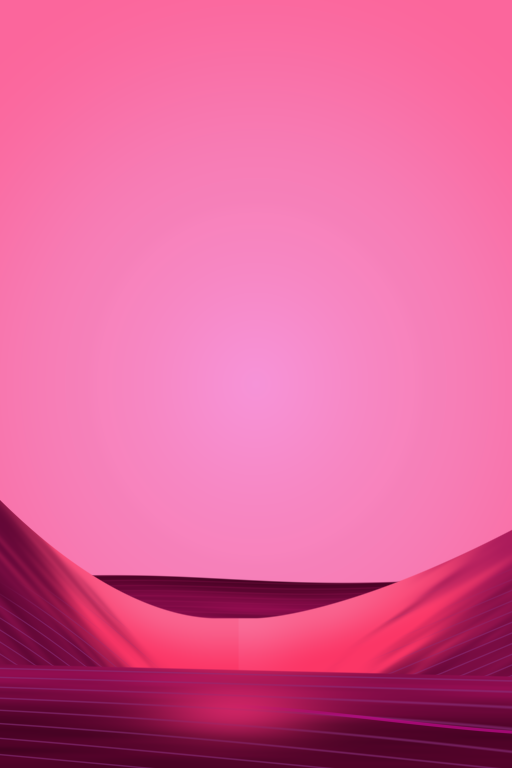
Reproduce this background procedurally as a WebGL 1 fragment shader.

```glsl
precision highp float;

uniform vec2 u_resolution;

const vec3 SKY_CORE = vec3(0.960, 0.575, 0.845);
const vec3 SKY_MID = vec3(0.965, 0.505, 0.730);
const vec3 SKY_RIM = vec3(0.985, 0.400, 0.610);
const vec3 CORAL = vec3(0.985, 0.210, 0.400);
const vec3 BLUSH = vec3(0.975, 0.390, 0.560);
const vec3 BERRY = vec3(0.620, 0.080, 0.340);
const vec3 WINE = vec3(0.400, 0.030, 0.220);
const vec3 PLUM = vec3(0.300, 0.010, 0.150);
const vec3 VIOLET = vec3(0.540, 0.190, 0.490);
const vec3 MAGENTA = vec3(0.720, 0.040, 0.520);

float hash(vec2 p) {
  vec3 q = fract(p.xyx * vec3(0.1031, 0.1030, 0.0973));
  q += dot(q, q.yzx + 33.33);
  return fract((q.x + q.y) * q.z);
}

float noise(vec2 p) {
  vec2 cell = floor(p);
  vec2 f = fract(p);
  f = f * f * (3.0 - 2.0 * f);
  float low = mix(hash(cell), hash(cell + vec2(1.0, 0.0)), f.x);
  float high = mix(hash(cell + vec2(0.0, 1.0)), hash(cell + 1.0), f.x);
  return mix(low, high, f.y);
}

float streaks(vec2 p) {
  return 0.65 * noise(p) + 0.35 * noise(p * 2.1 + 7.0);
}

// Coverage below a height
float below(float y, float edge, float pixel) {
  return smoothstep(-pixel, pixel, edge - y);
}

float stroke(float dist, float halfWidth, float pixel) {
  return 1.0 - smoothstep(halfWidth - 0.5 * pixel, halfWidth + pixel, abs(dist));
}

// Repeated lines; density is the number of lines per unit of height
float contours(float phase, float density, float halfWidth, float pixel) {
  return stroke((fract(phase) - 0.5) / density, halfWidth, pixel);
}

float valleyHeight(float x) {
  float left = max(0.42 - x, 0.0) / 0.42;
  float right = max(x - 0.50, 0.0) / 0.50;
  return 0.195 + 0.154 * pow(left, 1.8) + 0.115 * pow(right, 1.5);
}

vec3 sky(vec2 uv, float aspect) {
  float r = length((uv - 0.5) * vec2(aspect * 1.08, 1.0));
  vec3 color = mix(SKY_CORE, SKY_MID, smoothstep(-0.08, 0.26, r) * 1.08 - 0.08);
  color = mix(color, SKY_RIM, smoothstep(0.20, 0.58, r));
  return color + 0.006 * (1.0 - smoothstep(0.220, 0.240, r));
}

vec3 farDune(vec2 uv, float top, float pixel) {
  float depth = top - uv.y;
  vec3 color = mix(PLUM, vec3(0.500, 0.040, 0.270), smoothstep(0.0, 0.035, depth));
  color *= 0.85 + 0.3 * streaks(vec2(uv.x * 4.0, depth * 130.0));
  float lines = contours(depth * 150.0 + uv.x * 2.0, 150.0, 0.0006, pixel);
  return mix(color, BERRY, 0.25 * lines);
}

vec3 valley(vec2 uv, float depth, float pixel) {
  float x = uv.x;
  vec3 color = mix(BLUSH, CORAL, smoothstep(0.0, 0.075, depth));
  color = mix(color, CORAL, 0.6 * smoothstep(0.16, 0.42, abs(x - 0.48)));
  color += vec3(0.0, 0.035, 0.035) * smoothstep(0.464, 0.468, x)
    * (1.0 - smoothstep(0.468, 0.62, x));

  // Wind streaks follow each slope
  float leftGrain = streaks(vec2(x * 5.0, (uv.y + 0.75 * x) * 48.0));
  float rightGrain = streaks(vec2(x * 5.0 + 9.0, (uv.y - 0.42 * x) * 55.0));
  float leftEdge = 1.25 * (0.335 - uv.y);
  float rightEdge = 0.74 + 2.1 * (uv.y - 0.125);
  float leftShade = smoothstep(-0.07, 0.08, leftEdge - x + 0.14 * (leftGrain - 0.5));
  float rightShade = smoothstep(-0.10, 0.13, x - rightEdge + 0.22 * (rightGrain - 0.5));
  float crest = smoothstep(0.78, 1.0, x + 0.16 * (rightGrain - 0.5));
  color = mix(color, BERRY, 0.85 * crest);
  color = mix(color, mix(BERRY, WINE, leftGrain * 0.7 + 0.5), leftShade);
  color = mix(color, mix(BERRY, WINE, rightGrain * 0.8 + 0.3), rightShade);

  float leftLines = contours((uv.y + 0.42 * x + 0.3 * x * x) * 64.0, 64.0, 0.0006, pixel);
  float rightLines = contours((uv.y - 0.28 * x) * 72.0, 72.0, 0.0006, pixel);
  float lines = leftLines * leftShade * (1.0 - smoothstep(0.18, 0.25, uv.y));
  lines += rightLines * rightShade;
  return mix(color, VIOLET, 0.55 * lines);
}

vec3 foreground(vec2 uv, float depth, float aspect, float pixel) {
  float grain = streaks(vec2(uv.x * 3.0, depth * 90.0));
  vec3 color = mix(vec3(0.560, 0.050, 0.310), PLUM, smoothstep(0.0, 0.085, depth));
  color *= 0.85 + 0.3 * grain;

  // Warm light pooled on the sand
  vec2 q = (uv - vec2(0.46, 0.076)) * vec2(aspect, 1.0);
  float pool = exp(-dot(q * q, vec2(75.0, 650.0)));
  color = mix(color, vec3(0.870, 0.160, 0.420), 0.85 * pool);
  float rim = exp(-depth * 100.0) * exp(-pow((uv.x - 0.48) * 4.5, 2.0));
  color = mix(color, CORAL, 0.4 * rim);

  // Contours spread out toward the viewer
  float bent = depth - 0.045 * uv.x * smoothstep(0.0, 0.13, depth);
  float spread = 1.0 + 9.5 * max(bent, 0.0);
  float lines = contours(10.0 * log(spread), 95.0 / spread, 0.0006, pixel);
  color = mix(color, VIOLET, 0.6 * lines * (1.0 - 0.75 * pool));

  float trail = 0.083 - 0.040 * smoothstep(0.35, 1.15, uv.x);
  float fade = smoothstep(0.42, 0.75, uv.x);
  return mix(color, MAGENTA, 0.8 * fade * stroke(uv.y - trail, 0.0016, pixel));
}

void main() {
  vec2 uv = gl_FragCoord.xy / u_resolution;
  float aspect = u_resolution.x / u_resolution.y;
  float pixel = 1.0 / u_resolution.y;

  float farTop = 0.246 + 0.005 * cos((uv.x - 0.22) * 7.0);
  float ridge = valleyHeight(uv.x);
  float frontTop = 0.135 - 0.016 * uv.x;

  vec3 color = sky(uv, aspect);
  color = mix(color, farDune(uv, farTop, pixel), below(uv.y, farTop, pixel));
  color = mix(color, valley(uv, ridge - uv.y, pixel), below(uv.y, ridge, pixel));
  color = mix(color, foreground(uv, frontTop - uv.y, aspect, pixel), below(uv.y, frontTop, pixel));
  gl_FragColor = vec4(color, 1.0);
}
```
